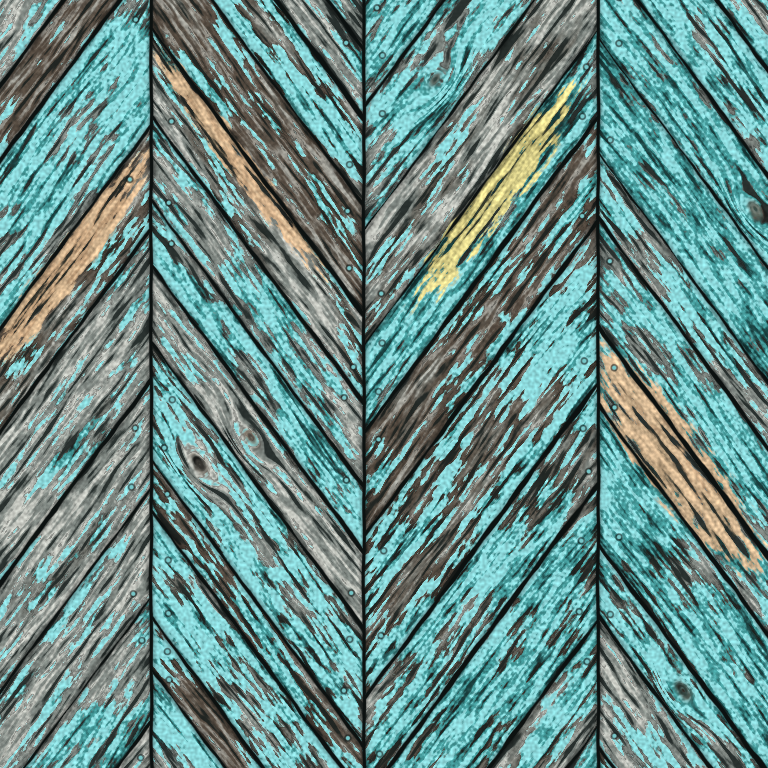
Give the GLSL for this texture, as a WebGL 1 fragment shader.

```glsl
precision highp float;
// Chevron wall of weathered planks: chipped teal paint over grey and brown wood.

uniform vec2 u_resolution;

// Layout: each vec4 holds one value per column, from left to right.
const vec3 SEAMS = vec3(0.197, 0.474, 0.779);
const vec4 ANCHOR_X = vec4(0.197, 0.197, 0.474, 0.779);
const vec4 PITCH = vec4(0.160, 0.109, 0.1525, 0.128);
const vec4 PHASE = vec4(0.08, 0.564, 0.795, 0.05);
const vec4 BARE_X = vec4(0.09, 0.31, 0.65, 0.88);
const vec4 BARE_Y = vec4(0.66, 0.79, 0.75, 0.40);
const vec4 BARE_WIDTH = vec4(0.024, 0.017, 0.027, 0.042);
const float BARE_LENGTH = 0.17;
const vec2 TILT = vec2(0.595, 0.804);   // cosine and sine of the plank angle
const float WIDTH_JITTER = 0.55;
const float GAP = 0.0010;
const float SEAM_GAP = 0.0010;
const float SOFT = 0.0022;
const float NAIL_RADIUS = 0.0038;
const float NAIL_INSET = 0.02;
const float KNOT_SHARE = 0.14;

const vec3 TEAL_DEEP = vec3(0.13, 0.36, 0.36);
const vec3 TEAL = vec3(0.27, 0.61, 0.61);
const vec3 TEAL_LIGHT = vec3(0.55, 0.85, 0.86);
const vec3 GREY_WOOD = vec3(0.49, 0.52, 0.50);
const vec3 BROWN_WOOD = vec3(0.33, 0.29, 0.25);
const vec3 PALE_WOOD = vec3(0.78, 0.79, 0.76);
const vec3 TAN = vec3(0.80, 0.66, 0.51);
const vec3 YELLOW = vec3(0.85, 0.79, 0.49);
const vec3 SHADOW = vec3(0.08, 0.11, 0.105);

float pick(vec4 values, float column) {
  return dot(values, vec4(equal(vec4(0.0, 1.0, 2.0, 3.0), vec4(column))));
}

float hash(vec2 p) {
  vec3 q = fract(p.xyx * vec3(0.1031, 0.1030, 0.0973));
  q += dot(q, q.yzx + 33.33);
  return fract((q.x + q.y) * q.z);
}

float corner(vec2 cell, vec2 offset) {
  float angle = 6.2832 * hash(cell);
  return dot(vec2(cos(angle), sin(angle)), offset);
}

// Gradient noise, about -0.7 to 0.7
float noise(vec2 p) {
  vec2 i = floor(p), f = p - i, e = vec2(1.0, 0.0);
  vec2 u = f * f * f * (f * (f * 6.0 - 15.0) + 10.0);
  return mix(mix(corner(i, f), corner(i + e, f - e), u.x),
             mix(corner(i + e.yx, f - e.yx), corner(i + 1.0, f - 1.0), u.x), u.y);
}

float fbm(vec2 p) {
  float sum = 0.0, amp = 1.0;
  for (int k = 0; k < 4; k++) {
    sum += amp * noise(p);
    p = p * 2.03 + 17.3;
    amp *= 0.6;
  }
  return sum;
}

float plankEdge(float i, float column) {
  return i + 0.5 + WIDTH_JITTER * (hash(vec2(i + 20.0, column * 7.0 + 3.0)) - 0.5);
}

void main() {
  vec2 p = gl_FragCoord.xy / u_resolution;

  // Column and nearest seam
  float column = dot(step(SEAMS, vec3(p.x)), vec3(1.0));
  float lean = 1.0 - 2.0 * mod(column, 2.0);
  vec3 fromSeam = p.x - SEAMS;
  float sx = abs(fromSeam.x) < abs(fromSeam.y) ? fromSeam.x : fromSeam.y;
  sx = abs(fromSeam.z) < abs(sx) ? fromSeam.z : sx;

  // Plank with its own axes: q.x along, q.y across
  float pitch = pick(PITCH, column), phase = pick(PHASE, column);
  float anchor = pick(ANCHOR_X, column);
  float t = (p.y - lean * (p.x - anchor) * TILT.y / TILT.x) / pitch + phase;
  float id = floor(t);
  id -= step(t, plankEdge(id, column));
  float low = plankEdge(id, column), high = plankEdge(id + 1.0, column);
  float halfWidth = 0.5 * (high - low) * pitch * TILT.x;
  vec2 along = vec2(TILT.x, lean * TILT.y), across = vec2(-lean * TILT.y, TILT.x);
  vec2 d = p - vec2(anchor, (0.5 * (low + high) - phase) * pitch);
  vec2 q = vec2(dot(d, along), dot(d, across));
  vec2 key = vec2(id + 31.0, column * 11.0 + 5.0);
  vec2 shift = 40.0 * vec2(hash(key), hash(key + 2.7));

  // Grain, bent into rings around a knot on some planks
  float knotSide = column < 0.5 ? -1.0 : 1.0;
  vec2 knotAt = vec2(knotSide * (0.1 + 0.28 * hash(key + 5.1)), halfWidth * 0.4 * (hash(key + 6.3) - 0.5));
  float r = length((q - knotAt) * vec2(0.6, 1.2));
  float knot = step(1.0 - KNOT_SHARE, hash(key + 8.9)) * exp(-r * r / 0.0005);
  float fiber = mix(q.y, r, knot) + 0.010 * noise(vec2(q.x * 5.0, q.y * 14.0) + shift);
  float grain = noise(vec2(q.x * 7.0, fiber * 120.0) + shift)
              + 0.8 * noise(vec2(q.x * 24.0, fiber * 230.0) + shift);
  float blotch = fbm(vec2(q.x * 6.0, fiber * 24.0) + shift);
  float flake = fbm(vec2(q.x * 34.0, fiber * 85.0) + shift + 9.0);
  float speck = noise(p * 210.0);

  // Bare wood
  float warmth = smoothstep(0.35, 0.85, hash(key + 12.2) + 0.5 * blotch);
  vec3 wood = mix(GREY_WOOD, BROWN_WOOD, warmth);
  wood = mix(wood, PALE_WOOD, (1.0 - 0.45 * warmth) * smoothstep(-0.15, 0.3, grain + 0.4 * flake));
  vec2 b = p - vec2(pick(BARE_X, column), pick(BARE_Y, column));
  b = vec2(dot(b, along) / BARE_LENGTH, dot(b, across) / pick(BARE_WIDTH, column));
  float bare = smoothstep(0.3, 0.5, exp(-dot(b, b)) * (1.0 + 0.9 * grain + 0.9 * flake + 0.5 * blotch));
  vec3 bareColor = abs(column - 2.0) < 0.5 ? YELLOW : TAN;
  wood = mix(wood, bareColor * (1.0 + 0.35 * grain + 0.2 * flake), 0.9 * bare);

  // Chipped paint with dark flake rims
  float cover = mix(-0.36, 0.44, hash(key + 15.4)) + 0.75 * blotch + 0.45 * flake + 0.6 * grain;
  float paint = smoothstep(-0.08, 0.09, cover) * (1.0 - 0.95 * bare);
  float tone = 0.61 + 0.8 * grain + 0.5 * flake + 0.3 * speck + 0.25 * (hash(key + 18.1) - 0.5);
  vec3 teal = mix(TEAL_DEEP, TEAL, smoothstep(0.05, 0.45, tone));
  teal = mix(teal, TEAL_LIGHT, smoothstep(0.48, 0.78, tone));
  vec3 color = mix(wood, teal, paint);
  color *= 1.0 - 0.3 * (1.0 - bare) * (1.0 - smoothstep(0.0, 0.09, abs(cover + 0.08)));
  color *= 1.0 + 0.25 * speck;

  // Cracks and knot heart
  float crack = smoothstep(0.18, 0.5, -grain - 0.25 * flake);
  color = mix(color, mix(SHADOW, 0.6 * TEAL_DEEP, 0.5 * paint), crack * mix(0.8, 0.6, paint));
  float heart = step(0.01, knot) * (1.0 - smoothstep(0.004, 0.014, r + 0.006 * flake));
  color = mix(color, BROWN_WOOD * (0.8 + 1.2 * grain), 0.75 * heart);

  // Nail heads at some plank ends
  vec2 nailKey = key + sign(sx) + 3.0 * sign(q.y);
  float nx = sx - sign(sx) * (NAIL_INSET + 0.016 * (hash(nailKey) - 0.5));
  float ny = (q.y - sign(q.y) * 0.5 * halfWidth + lean * nx * TILT.y) / TILT.x;
  float nail = length(vec2(nx, ny));
  float shown = step(0.45, hash(nailKey + 4.4));
  color = mix(color, SHADOW, 0.6 * shown * (1.0 - smoothstep(NAIL_RADIUS, NAIL_RADIUS + SOFT, nail)));
  color = mix(color, mix(TEAL, TEAL_LIGHT, 0.7), shown * (1.0 - smoothstep(NAIL_RADIUS - SOFT, NAIL_RADIUS, nail)));

  // Uneven gaps between planks and along the seams
  float edge = halfWidth - abs(q.y);
  float rough = 0.0022 * noise(vec2(q.x * 30.0, column * 9.0 + 0.5)) + 0.0008 * flake;
  float edgeId = id + step(0.0, q.y);
  float gap = GAP * (0.2 + 1.8 * hash(vec2(edgeId + 50.0, column + 2.0))) + rough;
  float seam = abs(sx + 0.0018 * noise(vec2(p.y * 18.0, 4.5)));
  color *= mix(0.65, 1.0, smoothstep(0.0, 0.009, min(edge, seam) + 0.003 * flake));
  float open = min(smoothstep(gap, gap + SOFT, edge), smoothstep(SEAM_GAP, SEAM_GAP + SOFT, seam));
  gl_FragColor = vec4(mix(SHADOW * 0.6, color, open), 1.0);
}
```
